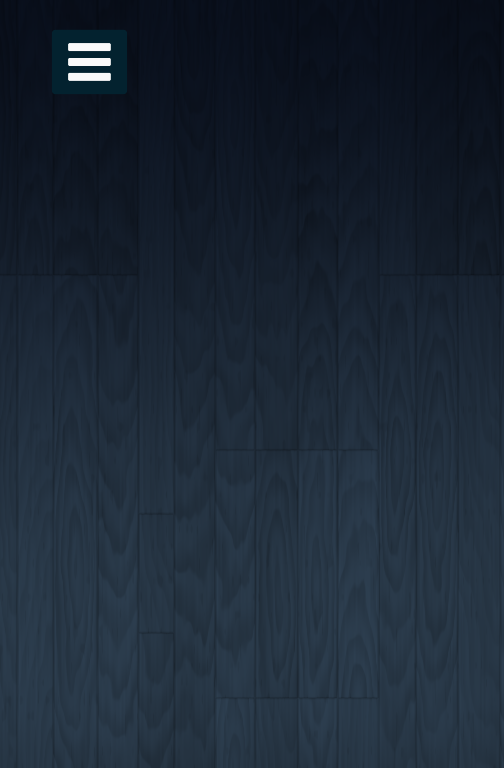
A Shadertoy shader for this texture:

```glsl
// Dark blue wooden boards, fading to near black at the top, with a menu button.
// Boards are jittered columns cut by butt joints; the grain is contour rings of
// stretched, noise-warped ellipses. All lengths are fractions of canvas height.

const float PITCH = 0.0523;       // mean board width
const float FIRST_EDGE = 0.0205;  // left edge of board 0
const vec3 NIGHT = vec3(0.035, 0.060, 0.110);
const vec3 SLATE = vec3(0.160, 0.222, 0.283);
const vec3 TEAL = vec3(0.012, 0.135, 0.185);
const vec3 WHITE = vec3(0.98);

float hash(vec2 p) {
    vec3 q = fract(p.xyx * 0.1031);
    q += dot(q, q.yzx + 33.33);
    return fract((q.x + q.y) * q.z);
}

float noise(vec2 p) {
    vec2 i = floor(p), f = fract(p);
    f = f * f * (3.0 - 2.0 * f);
    return mix(mix(hash(i), hash(i + vec2(1, 0)), f.x),
               mix(hash(i + vec2(0, 1)), hash(i + vec2(1, 1)), f.x), f.y);
}

float roundBox(vec2 p, vec2 halfSize, float radius) {
    vec2 d = abs(p) - halfSize + radius;
    return length(max(d, 0.0)) + min(max(d.x, d.y), 0.0) - radius;
}

float cover(float dist, float px) {
    return 1.0 - smoothstep(-0.5 * px, 0.5 * px, dist);
}

// Left edge of a board, slightly uneven from board to board
float boardEdge(float col) {
    return FIRST_EDGE + PITCH * col + 0.007 * (hash(vec2(col + 20.0, 3.0)) - 0.5);
}

float findColumn(float x) {
    float col = floor((x - FIRST_EDGE) / PITCH);
    if (x < boardEdge(col)) return col - 1.0;
    return x > boardEdge(col + 1.0) ? col + 1.0 : col;
}

// Lower joint and length of the middle board in a column
vec2 boardSpan(float col) {
    if (col == 3.0) return vec2(0.176, 0.155);
    if (col == 4.0) return vec2(-0.2, 1.4);
    return abs(col - 6.5) < 2.0 ? vec2(0.091, 0.323) : vec2(0.642, 0.66);
}

// Growth rings: knots, pointed arches or nearly straight lines
float ringGrain(vec2 p, float col, vec2 id) {
    bool knotted = mod(col, 6.0) == 1.0;
    float pick = hash(id + 7.0);
    vec2 center = vec2(0.5 * (boardEdge(col) + boardEdge(col + 1.0)), 0.254);
    if (!knotted) {
        center.y = 1.2 * hash(id + 11.0) - 0.1;
        center.x += pick < 0.45 ? 0.012 * (pick - 0.2) : 0.12 * (pick - 0.725) + 0.04;
    }
    vec2 seed = id * 17.0;
    float warp = 0.009 * (noise(p * vec2(45, 10) + seed) - 0.5)
               + 0.003 * (noise(p * vec2(150, 34) + seed) - 0.5);
    float rings = (length((p - center) * vec2(1.0, 0.12)) + warp) * 125.0;
    float f = fract(rings);
    float line = smoothstep(0.1, 0.85, f) * (1.0 - smoothstep(0.85, 1.0, f));
    float strength = knotted ? 1.0 : mix(0.45, 0.85, step(pick, 0.45));
    return line * strength * (0.5 + 0.7 * noise(p * vec2(30, 12) + seed));
}

// Fine upright fibres and short dark pores
float fibres(vec2 p, vec2 id) {
    float fine = noise(p * vec2(420, 14) + id * 9.0) - 0.5;
    float pores = smoothstep(0.80, 0.95, noise(p * vec2(300, 45) + id * 5.0));
    return 0.07 * fine - 0.07 * pores;
}

vec3 wood(vec2 p, float px) {
    float col = findColumn(p.x);
    vec2 span = boardSpan(col);
    float row = clamp(floor((p.y - span.x) / span.y), -1.0, 1.0);
    vec2 id = vec2(col, row) + 20.0;

    // Board tone and grain
    float tone = 1.02 + 0.15 * (hash(id) - 0.5);
    tone *= span.x > 0.6 && row >= 0.0 ? 0.92 : 1.0;
    tone += fibres(p, id) - 0.15 * ringGrain(p, col, id);
    tone += 0.08 * (noise(p * vec2(35, 5) + id) - 0.5);

    // Dark seams with a faint lit edge
    float side = p.x - boardEdge(col);
    float joint = min(abs(p.y - span.x), abs(p.y - span.x - span.y));
    float seam = min(min(side, boardEdge(col + 1.0) - p.x), joint);
    tone -= 0.14 * (1.0 - smoothstep(0.0004, 0.0012 + px, seam));
    tone += 0.05 * cover(abs(side - 0.003) - 0.0007, 2.0 * px);

    // Light falls off toward the top and the very bottom
    float shade = smoothstep(0.18, 1.04, p.y + 0.03 * (0.33 - p.x));
    tone *= 0.94 + 0.06 * smoothstep(0.0, 0.08, p.y);
    return mix(SLATE, NIGHT, shade) * tone;
}

void mainImage(out vec4 fragColor, in vec2 fragCoord) {
    float px = 1.0 / iResolution.y;
    vec2 p = fragCoord * px;
    vec3 color = wood(p, px);

    // Menu button with three bars
    vec2 q = p - vec2(0.1165, 0.9193);
    color = mix(color, TEAL, cover(roundBox(q, vec2(0.049, 0.042), 0.005), px));
    for (float i = -1.0; i <= 1.0; i++) {
        float bar = roundBox(q - vec2(0.0, 0.0193 * i), vec2(0.0277, 0.0052), 0.002);
        color = mix(color, WHITE, cover(bar, px));
    }
    fragColor = vec4(color, 1.0);
}
```
